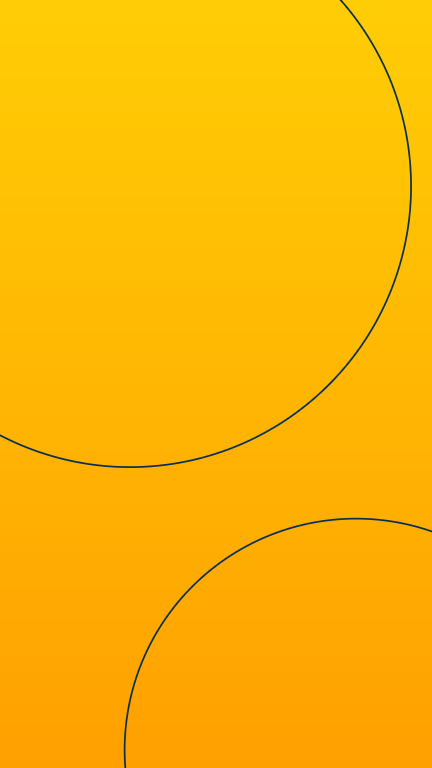
Reproduce this background procedurally as a WebGL 1 fragment shader.

```glsl
precision highp float;
// A warm vertical gradient from yellow down to orange, crossed by two
// large thin navy rings that run off the canvas edges.
// Rings are distance functions in units of the canvas width.
uniform vec2 u_resolution;

const vec3 YELLOW = vec3(1.0, 0.804, 0.02);
const vec3 ORANGE = vec3(1.0, 0.627, 0.004);
const vec3 NAVY = vec3(0.03, 0.18, 0.32);
const float LINE_WIDTH = 0.004;

// Distance to the circumference of a circle
float ringDistance(vec2 p, vec2 center, float radius) {
  return abs(length(p - center) - radius);
}

// Coverage of a line of the given width, smoothed over one pixel
float stroke(float dist, float width, float pixel) {
  return clamp((0.5 * width - dist) / pixel + 0.5, 0.0, 1.0);
}

void main() {
  vec2 p = gl_FragCoord.xy / u_resolution.x;
  float pixel = 1.0 / u_resolution.x;
  float height = gl_FragCoord.y / u_resolution.y;

  // Background gradient
  vec3 color = mix(ORANGE, YELLOW, height);

  // Upper left and lower right rings
  float upperRing = ringDistance(p, vec2(0.301, 1.347), 0.6505);
  float lowerRing = ringDistance(p, vec2(0.824, 0.0417), 0.5355);
  float line = stroke(min(upperRing, lowerRing), LINE_WIDTH, pixel);

  gl_FragColor = vec4(mix(color, NAVY, line), 1.0);
}
```
